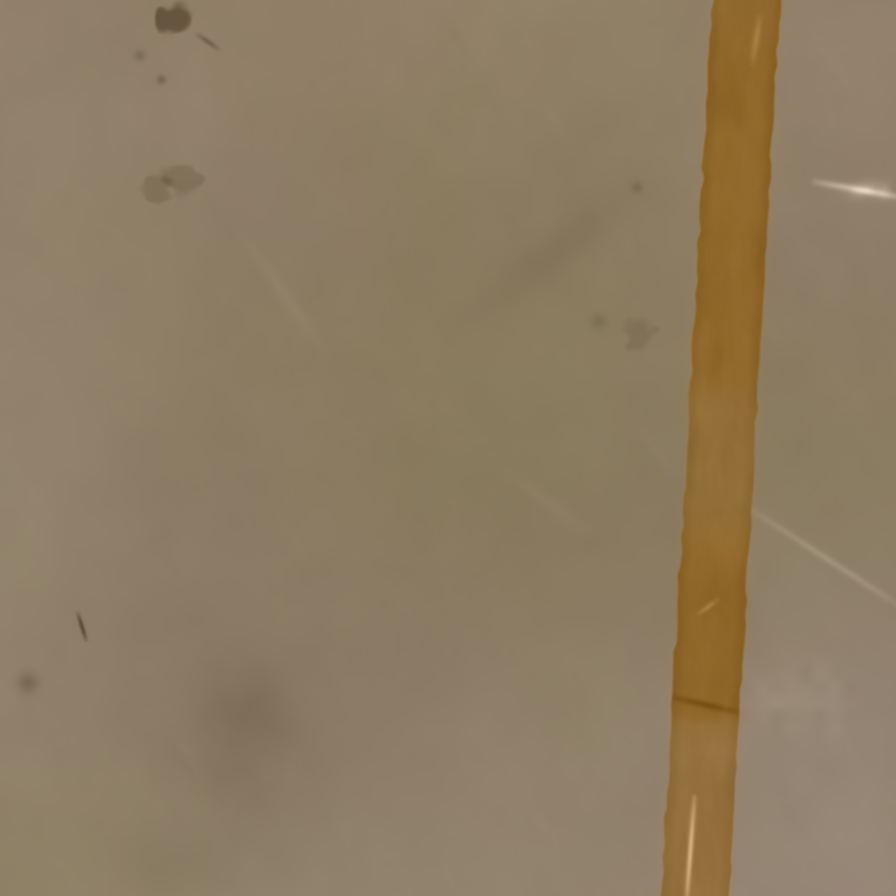
A Shadertoy shader for this texture:

```glsl
float hash(vec2 p) {
    p = fract(p * vec2(123.34, 345.45));
    p += dot(p, p + 34.35);
    return fract(p.x * p.y);
}

float noise(vec2 p) {
    vec2 i = floor(p), f = fract(p);
    f = f * f * (3.0 - 2.0 * f);
    return mix(mix(hash(i), hash(i + vec2(1, 0)), f.x),
               mix(hash(i + vec2(0, 1)), hash(i + vec2(1, 1)), f.x), f.y);
}

float fbm(vec2 p) {
    float sum = 0.0, amp = 0.5;
    for (int i = 0; i < 5; i++) {
        sum += amp * noise(p);
        p = mat2(1.6, 1.2, -1.2, 1.6) * p + 7.3;
        amp *= 0.5;
    }
    return sum;
}

// Soft elliptical blot
float blot(vec2 p, vec2 center, vec2 radius) {
    vec2 d = (p - center) / radius;
    return exp(-dot(d, d));
}

// Soft-edged disc with a ragged outline
float stain(vec2 p, vec2 center, vec2 radius) {
    float d = length((p - center) / radius) + 0.7 * (noise(p * 90.0) - 0.5);
    return 1.0 - smoothstep(0.7, 1.25, d);
}

// Tapered line between two points
float scratch(vec2 p, vec2 a, vec2 b, float width) {
    vec2 ab = b - a;
    float t = clamp(dot(p - a, ab) / dot(ab, ab), 0.0, 1.0);
    float d = length(p - a - ab * t) / width;
    return exp(-d * d) * (0.35 + 0.65 * sin(3.14 * t));
}

vec3 floorColor(vec2 p) {
    // Broad lighting: dim olive middle, paler and greyer rim
    vec3 col = vec3(0.545, 0.485, 0.385);
    col += vec3(0.035, 0.035, 0.055) * blot(p, vec2(0.62, -0.05), vec2(0.5, 0.25));
    col += vec3(0.025, 0.025, 0.035) * blot(p, vec2(-0.05, 0.5), vec2(0.25, 0.5));
    col += vec3(0.02, 0.015, 0.015) * blot(p, vec2(0.4, 1.0), vec2(0.45, 0.3));
    col += vec3(0.025, 0.03, 0.045) * blot(p, vec2(0.95, 0.15), vec2(0.16, 0.25));
    col += vec3(0.015, 0.01, 0.02) * blot(p, vec2(0.92, 0.9), vec2(0.2, 0.2));
    col -= vec3(0.012, 0.012, 0.015) * blot(p, vec2(0.5, 0.52), vec2(0.22, 0.25));

    // Cloudy mottling and a warm-green drift
    float cloud = fbm(p * 5.0 + 3.0) - 0.48;
    float tint = fbm(p * 4.0 + 19.0) - 0.48;
    col += 0.035 * cloud + tint * vec3(0.012, -0.01, 0.035);
    col += 0.016 * (fbm(p * vec2(28.0, 22.0)) - 0.48);

    // Worn smudges
    col -= 0.045 * blot(p, vec2(0.27, 0.18), vec2(0.07, 0.11)) * fbm(p * 14.0) * 1.6;
    col -= 0.03 * blot(p, vec2(0.2, 0.03), vec2(0.08, 0.05));
    col -= 0.025 * scratch(p, vec2(0.52, 0.64), vec2(0.72, 0.8), 0.025);

    // Faint scattered scuffs
    for (int i = 0; i < 24; i++) {
        float k = float(i);
        vec2 a = vec2(hash(vec2(k, 1.7)), hash(vec2(k, 5.1)));
        vec2 run = vec2(0.03, -0.045) * (0.4 + hash(vec2(k, 9.2)));
        col += 0.022 * (hash(vec2(k, 3.3)) - 0.4) * scratch(p, a, a + run, 0.006);
    }
    col += 0.018 * scratch(p, vec2(0.27, 0.74), vec2(0.36, 0.61), 0.008);
    col += 0.018 * scratch(p, vec2(0.57, 0.47), vec2(0.65, 0.41), 0.008);

    // Dark spots and marks
    col -= 0.16 * stain(p, vec2(0.193, 0.979), vec2(0.019, 0.016));
    col -= 0.055 * stain(p, vec2(0.203, 0.802), vec2(0.022, 0.017));
    col -= 0.055 * stain(p, vec2(0.176, 0.789), vec2(0.016, 0.014));
    col -= 0.10 * blot(p, vec2(0.180, 0.911), vec2(0.005));
    col -= 0.07 * blot(p, vec2(0.156, 0.938), vec2(0.006));
    col -= 0.09 * blot(p, vec2(0.031, 0.238), vec2(0.011));
    col -= 0.04 * stain(p, vec2(0.714, 0.626), vec2(0.017, 0.018));
    col -= 0.05 * blot(p, vec2(0.668, 0.641), vec2(0.008));
    col -= 0.06 * blot(p, vec2(0.711, 0.791), vec2(0.006));
    col -= 0.12 * scratch(p, vec2(0.221, 0.961), vec2(0.243, 0.946), 0.003);
    col -= 0.20 * scratch(p, vec2(0.087, 0.315), vec2(0.096, 0.286), 0.0025);

    // Pale chips and streaks right of the stripe
    col += 0.20 * scratch(p, vec2(0.91, 0.797), vec2(1.01, 0.779), 0.004);
    col += 0.22 * blot(p, vec2(0.97, 0.787), vec2(0.022, 0.009)) * noise(p * 90.0);
    col += 0.07 * scratch(p, vec2(0.84, 0.43), vec2(1.01, 0.32), 0.004);
    col += 0.05 * blot(p, vec2(0.9, 0.22), vec2(0.06, 0.04)) * noise(p * 60.0);
    return col;
}

vec3 stripeColor(vec2 p, float across) {
    vec3 col = vec3(0.565, 0.405, 0.165);
    // Faded patches along the paint
    float fade = smoothstep(0.60, 0.53, p.y) * smoothstep(0.36, 0.45, p.y);
    fade += 1.1 * smoothstep(0.215, 0.19, p.y + 0.01 * noise(p * 50.0));
    fade += 0.4 * smoothstep(0.93, 1.0, p.y);
    col += fade * vec3(0.01, 0.03, 0.06);
    col += 0.06 * (fbm(p * vec2(45.0, 18.0)) - 0.48);
    col -= 0.03 * smoothstep(0.6, 1.0, abs(across));

    // Crease and glossy streaks
    col -= 0.09 * scratch(p, vec2(0.75, 0.222), vec2(0.823, 0.205), 0.004);
    col += 0.25 * scratch(p, vec2(0.775, 0.11), vec2(0.766, -0.01), 0.003);
    col += 0.09 * scratch(p, vec2(0.848, 0.98), vec2(0.84, 0.93), 0.004);
    col += 0.10 * scratch(p, vec2(0.78, 0.315), vec2(0.80, 0.33), 0.003);
    return col;
}

void mainImage(out vec4 fragColor, in vec2 fragCoord) {
    vec2 p = fragCoord / iResolution.xy;
    float wobble = 0.004 * (noise(vec2(p.y * 70.0, p.x * 8.0)) - 0.5);
    float across = (p.x - 0.7755 - 0.0575 * p.y + wobble) / 0.038;
    float paint = 1.0 - smoothstep(0.94, 1.05, abs(across));

    vec3 ground = floorColor(p);
    ground += vec3(0.03, 0.0, -0.03) * exp(-12.0 * max(abs(across) - 1.0, 0.0));
    vec3 col = mix(ground, stripeColor(p, across), paint);
    fragColor = vec4(clamp(col, 0.0, 1.0), 1.0);
}
```
